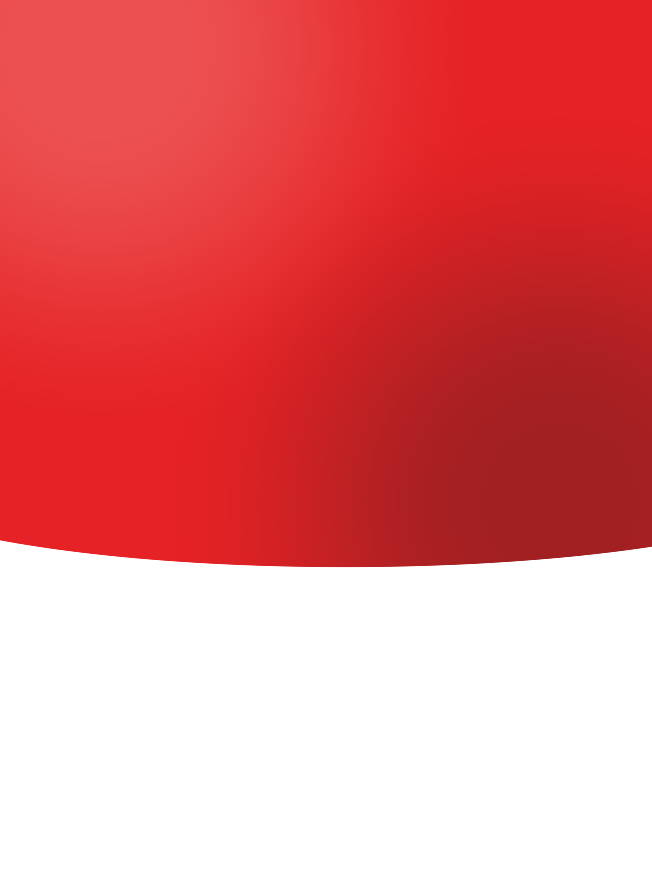
Reproduce this background procedurally as a Shadertoy shader.

```glsl
#define BASE_RED vec3(0.898, 0.133, 0.145)
#define LIGHT_RED vec3(0.925, 0.315, 0.315)
#define DARK_RED vec3(0.640, 0.125, 0.133)
#define LIGHT_CENTER vec2(0.111, 0.948)
#define DARK_CENTER vec2(0.625, 0.440)
#define GLOW_RADIUS 0.449
#define GLOW_CORE 0.075
#define CURVE_CENTER_X 0.529
#define CURVE_BOTTOM 0.367
#define CURVE_RADII vec2(0.75, 0.103)

// Soft disc: 1 in the core, 0 at the outer radius
float glow(vec2 p, vec2 center) {
    return 1.0 - smoothstep(GLOW_CORE, GLOW_RADIUS, length(p - center));
}

// Height of the lower arc of a wide ellipse; x runs from 0 to 1 across the canvas
float curveHeight(float x) {
    float dx = (x - CURVE_CENTER_X) / CURVE_RADII.x;
    return CURVE_BOTTOM + CURVE_RADII.y * (1.0 - sqrt(max(0.0, 1.0 - dx * dx)));
}

void mainImage(out vec4 fragColor, in vec2 fragCoord) {
    vec2 uv = fragCoord / iResolution.xy;
    vec2 p = fragCoord / iResolution.y;

    // Red panel with a light and a dark glow
    vec3 panel = mix(BASE_RED, LIGHT_RED, glow(p, LIGHT_CENTER));
    panel = mix(panel, DARK_RED, glow(p, DARK_CENTER));

    // Curved lower edge over white
    float edgeWidth = 0.5 / iResolution.y;
    float mask = smoothstep(-edgeWidth, edgeWidth, uv.y - curveHeight(uv.x));
    fragColor = vec4(mix(vec3(1.0), panel, mask), 1.0);
}
```
